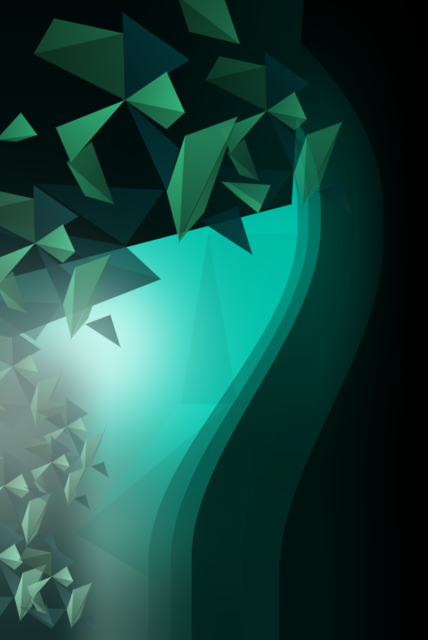
Reproduce this background procedurally as a WebGL 2 fragment shader.

```glsl
#version 300 es
precision highp float;
// Folded emerald shards over a teal glow, with dark S-shaped ribbons on the right.
// One shard cluster is repeated at several hubs and scales; ribbons are layered
// smoothstep curves; a pale mist covers the left side last.

#define HEIGHT 7.68
#define TEAL vec3(0.0, 0.76, 0.67)
#define PALE vec3(0.78, 1.0, 0.97)
#define GREEN vec3(0.19, 0.68, 0.46)
#define MINT vec3(0.58, 0.88, 0.74)
#define DEEP vec3(0.01, 0.19, 0.20)
#define MIST vec3(0.60, 0.65, 0.62)
#define MIST_AMOUNT 0.66
#define GLOW_CENTER vec2(1.1, 4.15)

uniform vec2 u_resolution;
out vec4 fragColor;

// Hub position, scale, opacity
const vec4 HUBS[9] = vec4[9](
  vec4(3.20, 1.33, 0.67, 0.62), vec4(1.50, 1.20, 1.00, 0.90),
  vec4(0.42, 2.92, 0.67, 0.90), vec4(0.15, 4.40, 0.43, 0.85),
  vec4(0.80, 5.12, 0.33, 0.65), vec4(0.05, 5.83, 0.42, 0.85),
  vec4(0.62, 5.55, 0.30, 0.80), vec4(-0.05, 6.68, 0.45, 0.85),
  vec4(0.62, 6.92, 0.36, 0.75));

// Ribbon edges: x at the bottom, x at the top, height of the bend
const vec3 EDGES[5] = vec3[5](
  vec3(1.78, 3.57, 4.75), vec3(2.05, 3.70, 4.72), vec3(2.30, 3.85, 4.70),
  vec3(2.90, 4.25, 4.70), vec3(3.35, 4.60, 4.90));
const vec4 BANDS[5] = vec4[5](
  vec4(0.0, 0.20, 0.17, 0.35), vec4(0.0, 0.20, 0.17, 0.42),
  vec4(0.0, 0.16, 0.135, 0.86), vec4(0.0, 0.20, 0.17, 0.85),
  vec4(0.0, 0.085, 0.07, 0.95));

float cross2(vec2 a, vec2 b) { return a.x * b.y - a.y * b.x; }

float edgeDistance(vec2 p, vec2 a, vec2 b) {
  return cross2(p - a, normalize(b - a));
}

// Antialiased coverage of a convex quad, in either winding
float quadMask(vec2 p, vec2 a, vec2 b, vec2 c, vec2 d, float aa) {
  float winding = sign(cross2(c - a, d - b));
  float dist = max(max(winding * edgeDistance(p, a, b), winding * edgeDistance(p, b, c)),
                   max(winding * edgeDistance(p, c, d), winding * edgeDistance(p, d, a)));
  return 1.0 - smoothstep(-aa, aa, dist);
}

// Quad folded along a-c: one half is darker, and both brighten toward c
void shard(inout vec3 col, vec2 p, vec2 a, vec2 b, vec2 c, vec2 d, vec3 tint, float alpha, float aa) {
  vec2 axis = c - a;
  float fold = smoothstep(-aa, aa, edgeDistance(p, a, c));
  float along = clamp(dot(p - a, axis) / dot(axis, axis), 0.0, 1.0);
  vec3 shade = tint * mix(0.68, 1.0, fold) * mix(0.75, 1.15, along);
  col = mix(col, shade, alpha * quadMask(p, a, b, c, d, aa));
}

// Shards fanned around a hub at the origin
void cluster(inout vec3 col, vec2 p, vec3 lit, vec3 dark, float k, float aa) {
  shard(col, p, vec2(-1.1, 1.0), vec2(0.47, 1.08), vec2(0.0, 1.75), vec2(-0.55, 1.37), dark, k * 0.6, aa);
  shard(col, p, vec2(0.0), vec2(-0.03, -1.05), vec2(0.78, -0.48), vec2(0.39, -0.24), dark, k, aa);
  shard(col, p, vec2(0.0), vec2(0.65, 0.58), vec2(0.5, 1.1), vec2(0.25, 0.55), dark, k, aa);
  shard(col, p, vec2(0.9, 1.45), vec2(1.35, 1.28), vec2(1.53, 1.86), vec2(1.21, 1.65), dark, k, aa);
  shard(col, p, vec2(-1.1, -0.55), vec2(-0.85, -0.98), vec2(-0.02, -0.8), vec2(0.0), lit * 0.62, k * 0.85, aa);
  shard(col, p, vec2(-0.13, 1.25), vec2(-0.48, 1.15), vec2(-0.7, 0.75), vec2(-0.4, 0.5), lit * 0.8, k * 0.85, aa);
  shard(col, p, vec2(-0.65, 0.75), vec2(-0.83, 0.33), vec2(0.0), vec2(-0.33, 0.38), lit, k, aa);
  shard(col, p, vec2(0.0), vec2(0.5, -0.34), vec2(0.72, 0.15), vec2(0.5, 0.35), lit, k, aa);
  shard(col, p, vec2(1.35, 0.2), vec2(0.95, 1.35), vec2(0.65, 1.7), vec2(1.0, 0.95), lit * 0.6, k, aa);
  shard(col, p, vec2(0.65, 1.7), vec2(0.5, 1.1), vec2(0.72, 0.43), vec2(1.35, 0.2), lit, k, aa);
}

vec3 glow(vec2 p, float aa) {
  vec3 col = mix(TEAL, vec3(0.04, 0.33, 0.28), smoothstep(4.8, 7.2, p.y));
  float lowMist = smoothstep(4.6, 6.4, p.y) * (1.0 - smoothstep(1.0, 2.7, p.x));
  col = mix(col, vec3(0.40, 0.62, 0.57), lowMist);
  shard(col, p, vec2(2.5, 2.8), vec2(3.7, 2.8), vec2(2.85, 4.85), vec2(2.17, 4.85), TEAL, 0.18, aa);
  shard(col, p, vec2(0.9, 6.4), vec2(1.9, 7.0), vec2(2.75, 4.85), vec2(2.17, 4.85), TEAL * 1.1, 0.18, aa);
  vec2 q = p - GLOW_CENTER;
  col = mix(col, PALE, exp(-dot(q, q) / 1.2));
  return col * (1.0 - 0.35 * smoothstep(6.2, 7.7, p.y));
}

void ribbons(inout vec3 col, vec2 p, float aa) {
  float lift = mix(1.35, 0.72, smoothstep(2.8, 5.8, p.y));
  float top = max(2.5 - p.y, 0.0);
  for (int i = 0; i < 5; i++) {
    vec3 e = EDGES[i];
    float x = mix(e.y, e.x, smoothstep(e.z - 2.0, e.z + 2.0, p.y)) - 0.25 * top * top;
    float alpha = BANDS[i].a * mix(1.0, BANDS[i].a, smoothstep(5.0, 7.2, p.y));
    col = mix(col, BANDS[i].rgb * lift, alpha * smoothstep(-aa, aa, p.x - x));
  }
  col *= smoothstep(-0.8, 3.0, p.y) * (1.0 - 0.95 * smoothstep(3.7, 5.1, p.x));
}

void main() {
  // y runs downward from the top edge
  vec2 p = vec2(gl_FragCoord.x, u_resolution.y - gl_FragCoord.y) * HEIGHT / u_resolution.y;
  float aa = HEIGHT / u_resolution.y;
  vec3 col = glow(p, aa);
  ribbons(col, p, aa);

  // Dark beds behind the shards
  vec3 night = mix(vec3(0.0, 0.03, 0.03), vec3(0.0, 0.10, 0.085), smoothstep(1.5, 3.6, p.x));
  col = mix(col, night, 0.95 * quadMask(p, vec2(-1.0), vec2(3.7, -1.0), vec2(3.5, 2.45), vec2(-1.0, 3.62), aa));
  shard(col, p, vec2(-1.0, 2.5), vec2(1.5, 2.95), vec2(1.93, 3.35), vec2(-0.5, 4.3), DEEP, 0.7, aa);
  float bed = (1.0 - smoothstep(0.6, 1.35, p.x)) * smoothstep(3.9, 4.8, p.y);
  col = mix(col, mix(vec3(0.28, 0.38, 0.36), vec3(0.04, 0.14, 0.13), smoothstep(5.2, 7.6, p.y)), 0.85 * bed);

  // Loose shards, then the repeated clusters
  shard(col, p, vec2(2.13, -0.05), vec2(2.68, -0.05), vec2(2.88, 0.53), vec2(2.27, 0.38), GREEN * 0.65, 0.8, aa);
  shard(col, p, vec2(-0.05, 1.68), vec2(0.25, 1.35), vec2(0.45, 1.62), vec2(0.2, 1.7), GREEN, 0.8, aa);
  shard(col, p, vec2(2.65, 2.18), vec2(3.25, 2.22), vec2(3.1, 2.56), vec2(2.85, 2.36), GREEN, 0.75, aa);
  for (int i = 0; i < 9; i++) {
    vec4 h = HUBS[i];
    float pale = smoothstep(1.5, 5.5, h.y);
    cluster(col, (p - h.xy) / h.z, mix(GREEN, MINT, pale), mix(DEEP, vec3(0.2, 0.36, 0.36), pale), h.w, aa / h.z);
  }

  // Mist over the left side
  vec2 m = (p - vec2(0.0, 4.75)) / vec2(1.25, 1.45);
  col = mix(col, MIST, MIST_AMOUNT * exp(-dot(m, m)));
  vec2 q = (p - GLOW_CENTER) / vec2(0.6, 0.7);
  col = mix(col, PALE, 0.45 * exp(-dot(q, q)));
  fragColor = vec4(col, 1.0);
}
```
